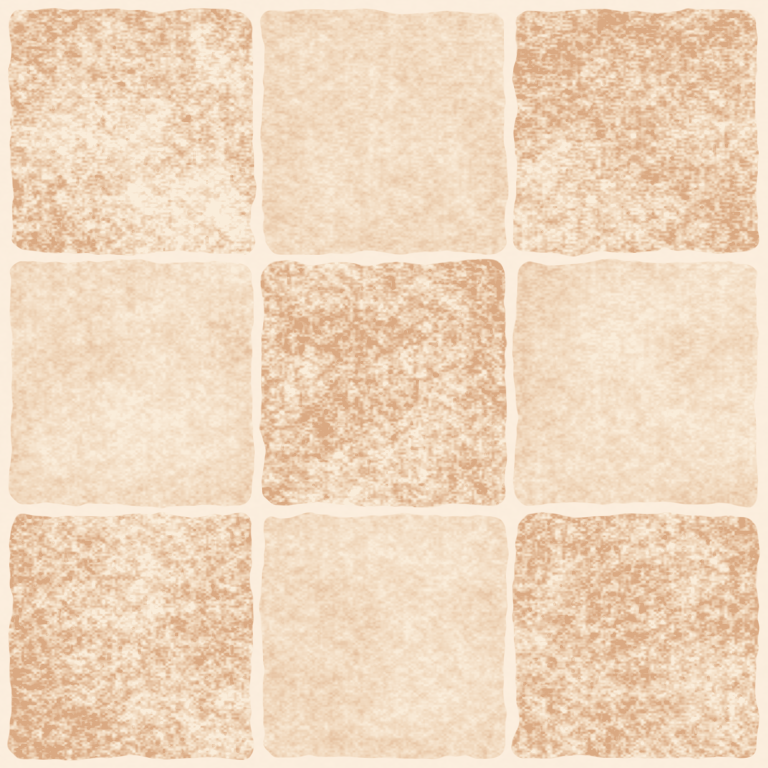
A Shadertoy shader for this texture:

```glsl
const float PITCH = 0.3285;        // spacing of tile centres
const float HALF_SIZE = 0.1578;    // half the width of a tile
const float CORNER = 0.017;        // corner radius
const float WOBBLE = 0.0085;       // unevenness of the tile edges
const float WOBBLE_FREQ = 27.0;
const float CLOUD_FREQ = 9.0;      // broad worn patches
const float GRAIN_FREQ = 85.0;     // coarsest speckle
const float PIT_FREQ = 125.0;      // scattered dark pits
const vec2 TONE = vec2(0.27, 0.46);       // mean tone: pale, dark tiles
const vec2 GRAIN_GAIN = vec2(0.50, 1.05); // speckle contrast: pale, dark
const vec2 CLOUD_GAIN = vec2(0.45, 1.00); // patch contrast: pale, dark
const vec3 GROUT = vec3(0.985, 0.932, 0.868);
const vec3 LIGHT = vec3(0.980, 0.928, 0.855);
const vec3 SAND = vec3(0.940, 0.838, 0.728);
const vec3 CLAY = vec3(0.855, 0.662, 0.508);

float hash(vec2 p) {
    return fract(sin(dot(p, vec2(127.1, 311.7))) * 43758.5453);
}

float noise(vec2 p) {
    vec2 i = floor(p), f = fract(p);
    f = f * f * (3.0 - 2.0 * f);
    return mix(mix(hash(i), hash(i + vec2(1, 0)), f.x),
               mix(hash(i + vec2(0, 1)), hash(i + vec2(1, 1)), f.x), f.y);
}

// Layered noise centred on zero
float clouds(vec2 p) {
    float sum = 0.0, gain = 0.5;
    for (int i = 0; i < 4; i++) {
        sum += gain * (noise(p) - 0.5);
        p = mat2(1.6, 1.2, -1.2, 1.6) * p + 7.3;
        gain *= 0.6;
    }
    return sum;
}

// Fine speckle, stretched slightly sideways
float grain(vec2 uv) {
    vec2 p = uv * GRAIN_FREQ * vec2(0.9, 1.1);
    return 0.45 * noise(p) + 0.65 * noise(p * 2.03 + 11.0)
         + 0.60 * noise(p * 3.97 + 29.0) - 0.85;
}

float roundedBox(vec2 p, float halfSize, float radius) {
    vec2 q = abs(p) - halfSize + radius;
    return length(max(q, 0.0)) + min(max(q.x, q.y), 0.0) - radius;
}

void mainImage(out vec4 fragColor, in vec2 fragCoord) {
    vec2 uv = fragCoord / iResolution.xy;
    float pixel = 1.0 / min(iResolution.x, iResolution.y);

    // Tile index from -1 to 1 and position within the tile
    vec2 id = clamp(floor((uv - 0.5) / PITCH + 0.5), -1.0, 1.0);
    vec2 p = uv - 0.5 - id * PITCH;
    float dark = 1.0 - mod(abs(id.x + id.y), 2.0);
    vec2 seed = id * 13.7 + 31.0;

    // Hand-cut outline
    vec2 w = uv * WOBBLE_FREQ + seed;
    vec2 warp = vec2(noise(w), noise(w + 53.0)) - 0.5;
    warp += 0.4 * (vec2(noise(w * 2.7), noise(w * 2.7 + 19.0)) - 0.5);
    float d = roundedBox(p + WOBBLE * warp, HALF_SIZE, CORNER);
    float cover = 1.0 - smoothstep(-pixel, pixel, d);

    // Worn tone: each tile leans darker towards one side
    vec2 lean = mix(vec2(-0.5, -0.2), vec2(0.7 * id.x, 0.5), dark);
    float cloud = clouds(uv * CLOUD_FREQ + seed);
    float tone = mix(TONE.x, TONE.y, dark);
    tone += mix(CLOUD_GAIN.x, CLOUD_GAIN.y, dark) * cloud;
    tone += mix(0.5, 0.8, dark) * dot(lean, p);
    tone += 0.10 * smoothstep(-0.07, 0.0, d) - 0.02;

    // Speckle is stronger where the surface is darker
    float strength = mix(GRAIN_GAIN.x, GRAIN_GAIN.y, dark);
    tone += strength * grain(uv) * (0.75 + 0.6 * clamp(tone, 0.0, 1.0));

    // Sparse pits
    float pit = smoothstep(0.80, 0.92, noise(uv * PIT_FREQ + seed));
    tone += 0.28 * pit * mix(0.25, 1.0, dark);

    tone = clamp(tone, 0.0, 1.0);
    vec3 stone = mix(LIGHT, SAND, min(tone / 0.4, 1.0));
    stone = mix(stone, CLAY, clamp((tone - 0.4) / 0.6, 0.0, 1.0));

    vec3 grout = GROUT + 0.008 * grain(uv);
    fragColor = vec4(mix(grout, stone, cover), 1.0);
}
```
